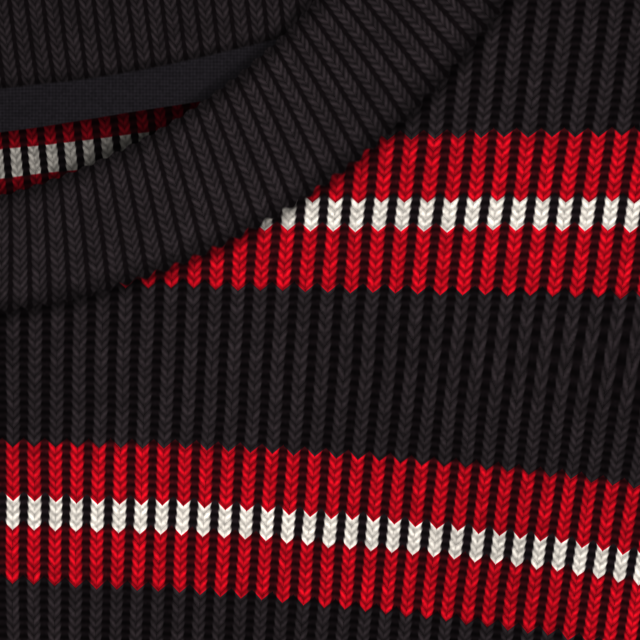
Write a WebGL 2 fragment shader that draws this texture.

```glsl
#version 300 es
precision highp float;
// Striped rib-knit jumper with a curved ribbed collar and a glimpse inside the neck.
// Every knitted part shares one V-stitch function, fed with (rib, row) coordinates;
// stripes bend with the cloth, and circles around one centre cut out the collar.
uniform vec2 u_resolution;
out vec4 fragColor;

const float TAU = 6.2831853;
const vec3 BLACK_YARN = vec3(0.180, 0.155, 0.165);
const vec3 RED_YARN   = vec3(0.860, 0.060, 0.130);
const vec3 WHITE_YARN = vec3(1.000, 0.965, 0.915);
const vec3 BLACK_GAP  = vec3(0.065, 0.050, 0.056);
const vec3 RED_GAP    = vec3(0.200, 0.045, 0.060);
const vec3 TAPE       = vec3(0.125, 0.115, 0.130);

const float STITCH_ROWS  = 74.0;   // stitches per canvas height
const float BODY_RIB     = 0.29;   // half rib width, in rib pitches
const float COLLAR_RIB   = 0.36;
const float COLLAR_PITCH = 0.0275; // radians between collar ribs
const float UPPER_STRIPE = 0.335;  // stripe centres, measured downwards
const float LOWER_STRIPE = 0.800;
const float WHITE_HALF   = 0.023;
const vec2  NECK_CENTRE  = vec2(-0.158, -0.652);
const float NECK_OUTER   = 1.151;
const float NECK_INNER   = 0.971;

float hash(vec2 p) {
  return fract(sin(dot(p, vec2(127.1, 311.7))) * 43758.5453);
}

float noise(vec2 p) {
  vec2 i = floor(p), f = fract(p);
  f = f * f * (3.0 - 2.0 * f);
  return mix(mix(hash(i), hash(i + vec2(1, 0)), f.x),
             mix(hash(i + vec2(0, 1)), hash(i + vec2(1, 1)), f.x), f.y);
}

// 1 where d is below the edge, softened over a small width
float below(float d, float edge, float soft) {
  return 1.0 - smoothstep(edge - soft, edge + soft, d);
}

float ribOffset(float rib) { return abs(rib - round(rib)); }

// V stitches along ribs: x = rib coverage, y = brightness of the yarn
vec2 knit(vec2 s, float halfWidth) {
  float c = ribOffset(s.x);
  float phase = s.y + 2.6 * c;
  float loop = 0.5 + 0.5 * cos(TAU * phase);
  float column = (c - 0.5 * halfWidth) / (0.6 * halfWidth);
  float cover = below(c - 0.035 * loop, halfWidth, 0.065);
  float id = hash(vec2(round(s.x) * 2.0 + step(0.0, s.x - round(s.x)), round(phase)));
  float shade = (0.64 + 0.36 * loop) * mix(1.0, 0.74, min(column * column, 1.0));
  return vec2(cover, shade * (0.9 + 0.22 * id));
}

vec3 blackKnit(vec2 s, float halfWidth) {
  vec2 k = knit(s, halfWidth);
  return mix(BLACK_GAP, BLACK_YARN * k.y, k.x);
}

// Yarn colours for a distance from the centre of a stripe
vec3 stripedKnit(vec2 s, float d, float redHalf) {
  vec2 k = knit(s, BODY_RIB);
  float red = below(d, redHalf, 0.002);
  float white = below(d, WHITE_HALF, 0.002);
  vec3 yarn = mix(mix(BLACK_YARN, RED_YARN, red), WHITE_YARN, white);
  vec3 gap = mix(mix(BLACK_GAP, RED_GAP, red), BLACK_GAP * 1.6, white);
  float purl = 0.85 + 0.3 * cos(TAU * s.y);
  return mix(gap * purl, yarn * mix(k.y, 1.0, 0.35 * white), k.x);
}

vec3 body(vec2 p) {
  float rib = (p.x - 0.02) / (0.0378 - 0.0057 * p.y);
  float sag = (0.02 + 0.067 * p.x) * p.x * smoothstep(0.46, 0.66, p.y);
  float row = p.y - sag;
  float edge = row + 0.03 * (ribOffset(rib) - 0.15)
             + 0.003 * (hash(vec2(round(rib), 7.0)) - 0.5);
  float d = min(abs(edge - UPPER_STRIPE), abs(edge - LOWER_STRIPE));
  return stripedKnit(vec2(rib, row * STITCH_ROWS), d, 0.107 + 0.021 * p.x);
}

// Back collar, smooth tape and dim reverse side, seen through the neck
vec3 inside(vec2 p) {
  float ribEnd = 0.137 - (0.07 + 0.25 * p.x) * p.x;
  float tapeEnd = 0.208 - 0.16 * p.x;
  float row = p.y + 0.12 * p.x;
  vec2 s = vec2((p.x - 0.1 * p.y) / 0.029, row * STITCH_ROWS);
  float fade = mix(0.62, 0.3, smoothstep(0.05, 0.24, p.x));
  vec3 col = stripedKnit(s, abs(row - 0.257), 0.1) * fade;
  col *= 0.55 + 0.45 * smoothstep(0.0, 0.025, p.y - tapeEnd);
  float weave = 0.9 + 0.12 * cos(TAU * 95.0 * (p.x + p.y)) * cos(TAU * 95.0 * (p.x - p.y));
  col = mix(col, TAPE * weave, below(p.y, tapeEnd, 0.002));
  vec3 back = blackKnit(vec2((p.x - 0.14 * p.y) / 0.0265, p.y * STITCH_ROWS), COLLAR_RIB);
  back *= 0.6 + 0.4 * smoothstep(0.0, 0.02, ribEnd - p.y);
  return mix(col, back * 0.95, below(p.y, ribEnd, 0.003));
}

void main() {
  vec2 p = gl_FragCoord.xy / u_resolution;
  p.y = 1.0 - p.y; // measure downwards from the neck
  vec2 q = p - NECK_CENTRE;
  float r = length(q);
  float inner = NECK_INNER - 0.1 * p.x;
  // Uneven hand of the cloth
  vec2 cloth = p + 0.0025 * (vec2(noise(p * 14.0), noise(p * 14.0 + 40.0)) - 0.5);

  // Body, shaded where the collar overlaps it
  vec3 col = body(cloth) * mix(0.5, 1.0, smoothstep(0.0, 0.025, r - NECK_OUTER));

  // Collar ribs fan out and lean away from the radius
  float angle = atan(q.x, q.y) + 0.16 * (r - NECK_OUTER);
  vec3 collar = blackKnit(vec2(angle / COLLAR_PITCH, r * STITCH_ROWS * 1.1), COLLAR_RIB);
  float across = (r - inner) / (NECK_OUTER - inner);
  collar *= 0.65 + 0.4 * smoothstep(0.0, 0.15, across) * smoothstep(1.0, 0.85, across);
  float seam = 0.004 * cos(TAU * angle / COLLAR_PITCH);
  col = mix(col, collar, below(r + seam, NECK_OUTER, 0.003));

  // Neck opening, shaded under the rim
  vec3 hollow = inside(cloth) * mix(0.55, 1.0, smoothstep(0.0, 0.025, inner - r));
  col = mix(col, hollow, below(r + 0.5 * seam, inner, 0.002));

  // Yarn fuzz and soft light
  col *= 0.88 + 0.24 * noise(p * 260.0);
  col *= 0.94 + 0.12 * noise(p * 5.0);
  fragColor = vec4(clamp(col, 0.0, 1.0), 1.0);
}
```
